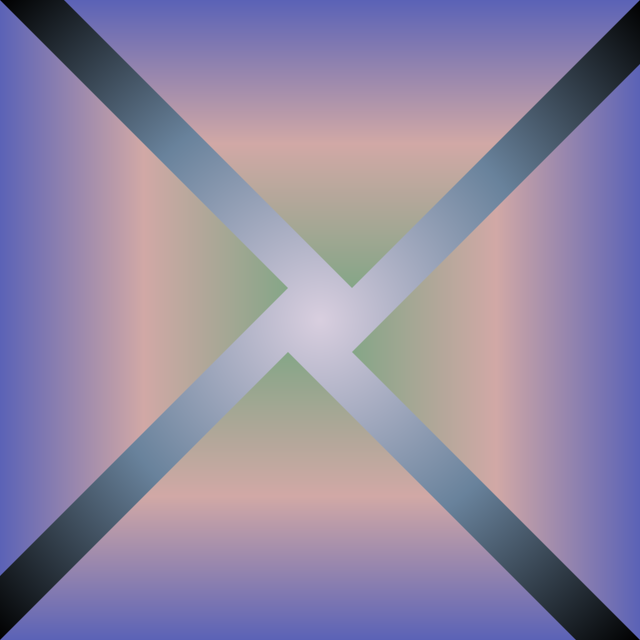
Write a WebGL 1 fragment shader that draws this background.

```glsl
precision highp float;
// Four triangular panels turned in quarter steps around the centre, over a
// radial glow that shows between them as a diagonal cross. Each panel and the
// glow is a three-stop gradient; panel edges come from a signed distance.

uniform vec2 u_resolution;

// Three evenly spaced colour stops over t = 0..1
vec3 gradient3(vec3 first, vec3 middle, vec3 last, float t) {
    t = clamp(t, 0.0, 1.0) * 2.0;
    return mix(mix(first, middle, min(t, 1.0)), last, max(t - 1.0, 0.0));
}

// Distance inside the upper panel, whose tip lies at (0.05, 0.05)
float panelDistance(vec2 p) {
    return min(p.x + p.y - 0.1, p.y - p.x) * 0.70711;
}

void main() {
    vec2 p = gl_FragCoord.xy / u_resolution - 0.5;
    float halfPixel = 0.5 / min(u_resolution.x, u_resolution.y);

    // Radial glow: pale lilac, steel blue, black at the corners
    vec3 color = gradient3(vec3(0.85, 0.81, 0.875), vec3(0.41, 0.51, 0.61),
                           vec3(0.0), length(p) / 0.70711);

    // Panels: green at the tip, rose halfway, blue at the outer edge
    for (int i = 0; i < 4; i++) {
        vec3 panel = gradient3(vec3(0.52, 0.65, 0.53), vec3(0.82, 0.66, 0.65),
                               vec3(0.355, 0.385, 0.715), (p.y - 0.05) / 0.45);
        float cover = smoothstep(-halfPixel, halfPixel, panelDistance(p));
        color = mix(color, panel, cover);
        p = vec2(p.y, -p.x);
    }

    gl_FragColor = vec4(color, 1.0);
}
```
